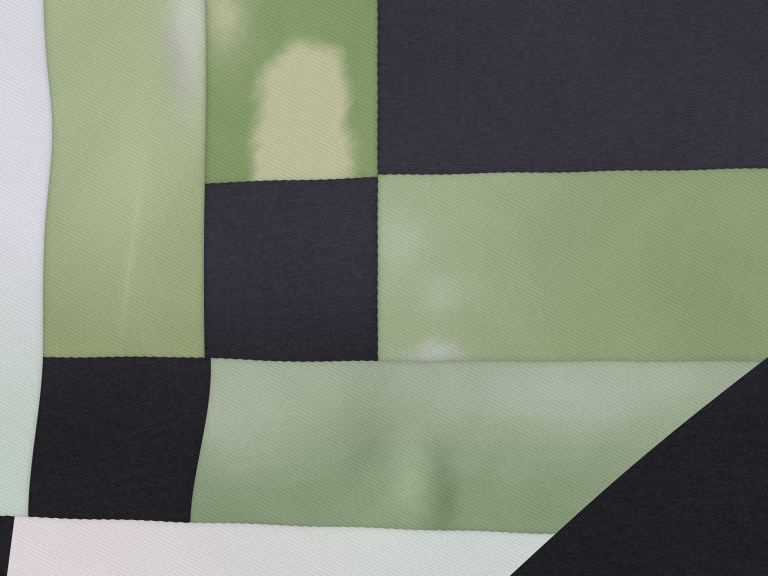
Give the GLSL for this texture, as a WebGL 2 fragment shader.

```glsl
#version 300 es
precision highp float;
uniform vec2 u_resolution;
out vec4 fragColor;

float hash(vec2 p) {
    return fract(sin(dot(p, vec2(127.1, 311.7))) * 43758.5);
}

// Soft round stain of dye
float stain(vec2 p, vec2 center, vec2 radius) {
    vec2 d = (p - center) / radius;
    return exp(-dot(d, d));
}

// Layered sines, warped for uneven dye
float mottle(vec2 p) {
    float sum = 0.0, amp = 0.5;
    for (int i = 0; i < 4; i++) {
        p += 0.6 * sin(p.yx * 1.3 + float(i));
        sum += amp * sin(p.x) * sin(p.y + 0.7);
        p = mat2(1.5, 1.1, -1.1, 1.5) * p;
        amp *= 0.6;
    }
    return sum;
}

// Coverage of a half plane, smoothed over about one pixel
float cover(float d) {
    float w = 0.7 / u_resolution.y;
    return smoothstep(-w, w, d);
}

// Thin shaded crease along a seam
float crease(float d) {
    return exp(-abs(d) * 260.0);
}

void main() {
    vec2 p = gl_FragCoord.xy / u_resolution.y;
    p.x += (4.0 / 3.0 - u_resolution.x / u_resolution.y) * 0.5;
    float wobble = 0.0008 * sin(p.x * 31.0 + sin(p.y * 23.0)) + 0.0005 * sin((p.x + p.y) * 390.0);
    float dye = mottle(p * 11.0);
    vec2 s = p + 0.016 * vec2(mottle(p * 27.0), mottle(p * 27.0 + 5.0));

    // Signed distances to the seams
    float leftSeam = p.x - mix(0.049, 0.075, smoothstep(0.1, 0.4, p.y))
                   - 0.016 * stain(p, vec2(p.x, 0.77), vec2(1.0, 0.13));
    float stripSeam = p.x - 0.356 - 0.002 * sin(p.y * 9.0);
    float lowSquareSeam = p.x - mix(0.330, 0.366, smoothstep(0.08, 0.36, p.y));
    float blockSeam = p.x - 0.655 - wobble;
    float rowSeam = p.y - 0.380 + 0.007 * smoothstep(0.33, 0.48, p.x) - wobble;
    float squareTop = p.y - 0.682 - 0.034 * (p.x - 0.356) - wobble;
    float panelTop = p.y - 0.696 - 0.017 * (p.x - 0.655) - wobble;
    float baseSeam = p.y - 0.104 + 0.032 * p.x - wobble;
    float diagonal = p.y - 0.848 * (p.x - 0.885) - 0.011 * sin((p.x - 0.885) * 7.0);

    // Black cloth, lighter toward the upper right
    vec3 black = mix(vec3(0.135, 0.130, 0.148), vec3(0.212, 0.203, 0.238), smoothstep(0.2, 0.62, p.y));
    black += 0.007 * dye;

    // Long green strip
    vec3 strip = mix(vec3(0.57, 0.62, 0.46), vec3(0.65, 0.70, 0.56), smoothstep(0.38, 0.85, p.y));
    strip += 0.020 * dye + 0.03 * stain(s, vec2(0.23, 0.62), vec2(0.09, 0.2));
    strip = mix(strip, vec3(0.68, 0.65, 0.67), 0.65 * stain(s, vec2(0.312, 0.90), vec2(0.025, 0.08)));
    strip = mix(strip, vec3(0.78, 0.80, 0.75), 0.7 * stain(s, vec2(0.335, 0.97), vec2(0.03, 0.14)));
    float fold = p.x - 0.22 - 0.13 * (p.y - 0.5);
    strip += 0.04 * exp(-abs(fold) * 180.0) * stain(p, vec2(p.x, 0.56), vec2(1.0, 0.14));

    // Short green patch with cream stains
    vec3 patchColor = vec3(0.51, 0.59, 0.41) + 0.025 * dye;
    vec2 q = s - vec2(0.526 + 0.06 * (p.y - 0.80), 0.785);
    float halfWidth = 0.030 - 0.12 * (p.y - 0.80);
    float cream = length(max(abs(q) - vec2(max(halfWidth, 0.005), 0.09), 0.0)) - 0.050;
    patchColor = mix(patchColor, vec3(0.73, 0.73, 0.61), 1.0 - smoothstep(-0.022, 0.016, cream));
    patchColor = mix(patchColor, vec3(0.73, 0.73, 0.61), 0.9 * stain(s, vec2(0.385, 0.98), vec2(0.04, 0.07)));

    // Broad green panel
    vec3 panel = mix(vec3(0.61, 0.67, 0.54), vec3(0.54, 0.60, 0.45), smoothstep(0.65, 1.3, p.x + 0.4 * (0.6 - p.y)));
    panel += 0.020 * dye;
    panel = mix(panel, vec3(0.69, 0.74, 0.65), 0.6 * stain(s, vec2(0.69, 0.58), vec2(0.05, 0.06)));
    panel = mix(panel, vec3(0.68, 0.73, 0.65), 0.6 * stain(s, vec2(0.77, 0.49), vec2(0.05, 0.04)));
    panel = mix(panel, vec3(0.72, 0.73, 0.73), 0.7 * stain(s, vec2(0.755, 0.385), vec2(0.05, 0.02)));

    // Lower green band, folded near its middle
    vec3 band = mix(vec3(0.52, 0.59, 0.47), vec3(0.62, 0.67, 0.58), smoothstep(0.10, 0.36, p.y));
    band += 0.028 * dye;
    band = mix(band, vec3(0.67, 0.71, 0.64), 0.6 * stain(s, vec2(0.40, 0.27), vec2(0.08, 0.09)));
    band = mix(band, vec3(0.68, 0.72, 0.68), 0.6 * stain(s, vec2(0.97, 0.32), vec2(0.17, 0.05)));
    band -= 0.075 * stain(s, vec2(0.765, 0.15), vec2(0.025, 0.08));
    band += 0.05 * stain(s, vec2(0.71, 0.16), vec2(0.03, 0.07));
    band -= 0.04 * stain(s, vec2(0.63, 0.25), vec2(0.05, 0.08));

    // White borders tinted by the light
    vec3 side = mix(vec3(0.74, 0.79, 0.75), vec3(0.84, 0.84, 0.87), smoothstep(0.2, 0.65, p.y));
    vec3 base = mix(vec3(0.85, 0.82, 0.83), vec3(0.79, 0.82, 0.80), smoothstep(0.15, 0.85, p.x));
    side += 0.010 * dye;
    base += 0.014 * dye;

    // Creases stay on the cloth they border
    float rowShade = crease(rowSeam) * 0.6;
    float upperShade = crease(stripSeam) + rowShade;
    upperShade += step(0.0, stripSeam) * (crease(blockSeam) + 0.6 * mix(crease(squareTop), crease(panelTop), step(0.0, blockSeam)));
    float lowerShade = crease(lowSquareSeam) * 0.5 + rowShade;

    // Assemble the patchwork; paleness separates light cloth from black
    vec4 upper = mix(vec4(black, 0.0), vec4(patchColor, 1.0), cover(squareTop));
    vec4 right = mix(vec4(panel, 1.0), vec4(black, 0.0), cover(panelTop));
    upper = mix(upper, right, cover(blockSeam));
    upper = mix(vec4(strip, 1.0), upper, cover(stripSeam));
    upper.rgb *= 1.0 - 0.2 * min(upperShade, 1.5);
    vec4 lower = mix(vec4(black, 0.0), vec4(band, 1.0), cover(lowSquareSeam));
    lower.rgb *= 1.0 - 0.2 * lowerShade;
    vec4 cloth = mix(lower, upper, cover(rowSeam));
    cloth = mix(vec4(side, 1.0), cloth, cover(leftSeam));
    cloth.rgb *= 1.0 - 0.16 * crease(leftSeam);
    vec4 bottom = mix(vec4(black, 0.0), vec4(base, 1.0), cover(p.x - 0.012 - 0.13 * p.y));
    cloth = mix(bottom, cloth, cover(baseSeam));
    cloth.rgb *= 1.0 - 0.1 * crease(baseSeam);
    cloth = mix(vec4(black * 0.95, 0.0), cloth, cover(diagonal));

    // Twill on light cloth, uneven plain weave on black
    float twill = sin(dot(p, vec2(480.0, 930.0)) + 0.7 * dye);
    float weave = sin(p.x * 950.0) * sin(p.y * 950.0);
    float slub = hash(floor(p * vec2(110.0, 330.0))) - 0.5;
    float grain = hash(floor(p * 380.0)) - 0.5;
    vec3 color = cloth.rgb + mix(0.022 * weave + 0.022 * slub, 0.019 * twill, cloth.a) + 0.03 * grain;
    fragColor = vec4(clamp(color, 0.0, 1.0), 1.0);
}
```
